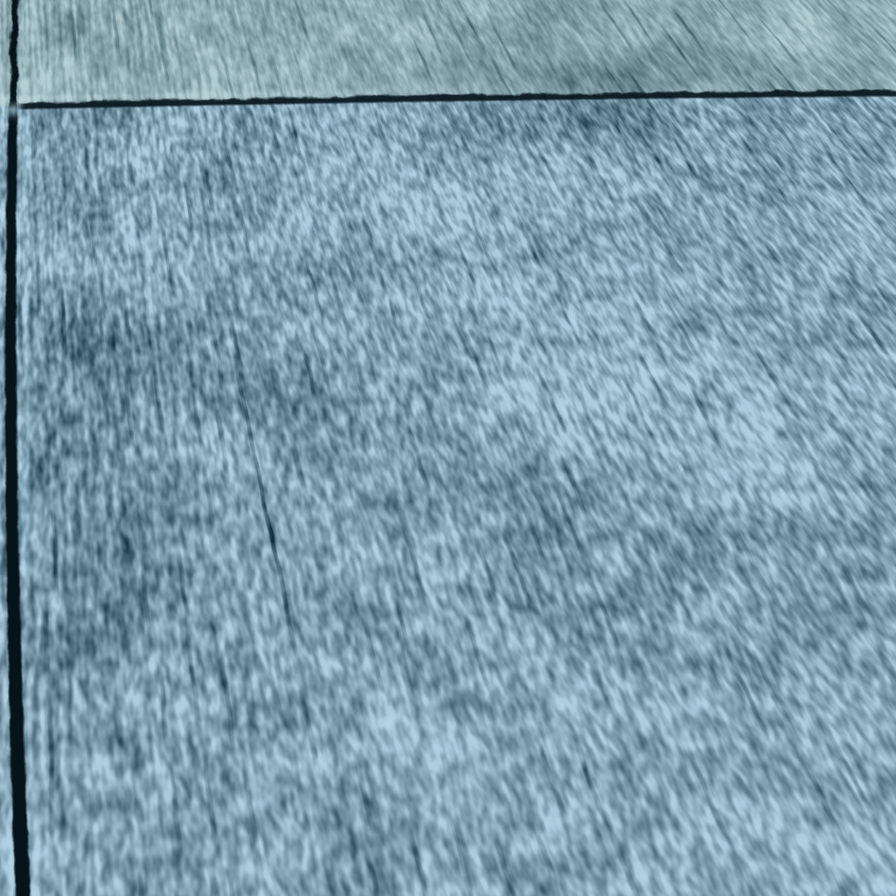
Give the GLSL for this texture, as a WebGL 1 fragment shader.

```glsl
precision highp float;
// Brushed concrete slabs in cool blue light, split by two dark joints.
// Grain is gradient noise in a fan of brush lines that converge above the
// canvas; broad stains, thin scratches and rough joints are laid over it.
uniform vec2 u_resolution;

const vec3 SHADE = vec3(0.25, 0.38, 0.44);
const vec3 LIGHT = vec3(0.67, 0.80, 0.87);
const vec3 GLINT = vec3(0.80, 0.91, 0.95);
const vec3 JOINT = vec3(0.025, 0.075, 0.105);
const vec3 FAR_TINT = vec3(1.03, 1.0, 0.94);
const float FAN_HEIGHT = 2.0;               // where the brush lines converge
const vec2 FLECK_SCALE = vec2(175.0, 82.0);
const vec2 STREAK_SCALE = vec2(210.0, 20.0);
const vec2 SCRATCH_SCALE = vec2(44.0, 15.0);
const float FLECK_GAIN = 0.68;
const float STREAK_GAIN = 0.38;
const float STAIN_GAIN = 0.30;
const float BASE_TONE = 0.62;

float hash(vec2 p) {
    vec3 q = fract(p.xyx * vec3(0.1031, 0.1030, 0.0973));
    q += dot(q, q.yzx + 33.33);
    return fract((q.x + q.y) * q.z);
}

float gradientAt(vec2 cell, vec2 offset) {
    float angle = 6.28318 * hash(cell);
    return dot(vec2(cos(angle), sin(angle)), offset);
}

float noise(vec2 p) {
    vec2 i = floor(p), f = fract(p);
    vec2 w = f * f * f * (f * (f * 6.0 - 15.0) + 10.0);
    vec2 e = vec2(1.0, 0.0);
    return mix(mix(gradientAt(i, f), gradientAt(i + e.xy, f - e.xy), w.x),
               mix(gradientAt(i + e.yx, f - e.yx), gradientAt(i + e.xx, f - e.xx), w.x), w.y);
}

float fbm(vec2 p) {
    float sum = 0.0, gain = 1.0;
    for (int k = 0; k < 4; k++) {
        sum += gain * noise(p);
        p = p * 2.03 + 17.3;
        gain *= 0.55;
    }
    return sum;
}

float blob(vec2 p, vec2 center, vec2 radius) {
    vec2 d = (p - center) / radius;
    return exp(-dot(d, d));
}

// Broad light and dark areas of the near slab
float nearStains(vec2 p) {
    float dark = blob(p, vec2(0.15, 0.61), vec2(0.10, 0.05))
               + blob(p, vec2(0.32, 0.56), vec2(0.07, 0.07))
               + blob(p, vec2(0.10, 0.45), vec2(0.10, 0.12)) * 0.8
               + blob(p, vec2(0.09, 0.30), vec2(0.09, 0.07)) * 0.7
               + blob(p, vec2(0.50, 0.45), vec2(0.11, 0.08)) * 0.6
               + blob(p, vec2(0.76, 0.38), vec2(0.20, 0.08)) * 0.5
               + blob(p, vec2(0.64, 0.87), vec2(0.18, 0.028)) * 1.3
               + blob(p, vec2(0.43, 0.05), vec2(0.08, 0.06)) * 0.7;
    float light = blob(p, vec2(0.62, 0.62), vec2(0.12, 0.10))
                + blob(p, vec2(0.40, 0.77), vec2(0.16, 0.06)) * 0.8
                + blob(p, vec2(0.22, 0.50), vec2(0.05, 0.04))
                + blob(p, vec2(0.82, 0.50), vec2(0.16, 0.08)) * 0.7
                + blob(p, vec2(0.42, 0.15), vec2(0.12, 0.04)) * 0.8
                + blob(p, vec2(0.80, 0.09), vec2(0.15, 0.07)) * 0.7;
    return 0.19 * light - 0.22 * dark;
}

float farStains(vec2 p) {
    return 0.17 * blob(p, vec2(0.25, 0.95), vec2(0.16, 0.05))
         + 0.10 * blob(p, vec2(0.90, 0.98), vec2(0.18, 0.03))
         - 0.16 * blob(p, vec2(0.09, 0.95), vec2(0.05, 0.03))
         - 0.27 * blob(p, vec2(0.67, 0.92), vec2(0.15, 0.028));
}

// Short grooves scattered over cells of the brush fan
float scratches(vec2 fan) {
    vec2 q = fan * SCRATCH_SCALE;
    q.y += 7.0 * hash(vec2(floor(q.x), 3.0));
    vec2 cell = floor(q), f = fract(q);
    float center = 0.25 + 0.5 * hash(cell + 9.1) + 0.06 * noise(q * 3.0);
    float line = 1.0 - smoothstep(0.03, 0.11, abs(f.x - center));
    float ends = smoothstep(0.0, 0.3, f.y) * smoothstep(1.0, 0.7, f.y);
    return line * ends * step(0.62, hash(cell));
}

void main() {
    vec2 p = gl_FragCoord.xy / u_resolution;
    float soft = max(0.0018, 1.0 / u_resolution.y);
    float depth = FAN_HEIGHT - p.y;
    vec2 fan = vec2(p.x / depth, -log(depth));
    fan.x += 0.0012 * noise(p * 24.0);

    // Joint centre lines and the slab on which the pixel lies
    float rough = fbm(p * 42.0);
    float across = p.y - (0.881 + 0.022 * p.x - 0.007 * p.x * p.x) - 0.0016 * rough;
    float bend = 0.62 - p.y;
    float farSlab = smoothstep(-soft, soft, across);
    float down = p.x - (0.012 + 0.036 * bend * bend) - 0.0015 * rough * (1.0 + farSlab);

    // Grain: flecks everywhere, long streaks toward the left and far slab
    float leftness = 1.0 - smoothstep(0.04, 0.45, p.x);
    float fleck = noise(fan * FLECK_SCALE) + 0.5 * noise(fan * FLECK_SCALE * 1.9 + 31.0);
    float streak = noise(fan * STREAK_SCALE + 5.0);
    float tone = BASE_TONE + FLECK_GAIN * fleck * mix(1.0, 0.48, farSlab);
    tone += STREAK_GAIN * streak * (0.55 + 0.8 * leftness);
    tone += STAIN_GAIN * fbm(p * vec2(9.0, 12.0)) + 0.22 * noise(fan * vec2(60.0, 40.0));
    tone += mix(nearStains(p) - 0.07 * leftness, farStains(p) + 0.04, farSlab);
    tone -= 0.30 * scratches(fan);

    // One long hairline crack
    float crack = abs(fan.x - 0.189 + 0.012 * (p.y - 0.45) - 0.002 * noise(p * 18.0));
    float crackSpan = smoothstep(0.26, 0.31, p.y) * smoothstep(0.62, 0.58, p.y);
    tone -= 0.42 * crackSpan * (1.0 - smoothstep(0.0007, 0.0022, crack));

    // Worn pale rims beside the joints
    tone += 0.22 * exp(-pow((across - 0.008) / 0.004, 2.0)) * (1.0 - smoothstep(0.08, 0.6, p.x));
    tone += 0.20 * exp(-pow((abs(down) - 0.014) / 0.005, 2.0));

    vec3 color = mix(SHADE, LIGHT, clamp(tone, -0.45, 1.0));
    color = mix(color, GLINT, clamp((tone - 1.0) * 0.9, 0.0, 1.0));
    color *= mix(vec3(1.0), FAR_TINT, farSlab);

    // Dark joints, broken by a pale chip where they meet
    float downWidth = mix(0.0085, 0.0045, p.y) - 0.001 * farSlab;
    float downMask = 1.0 - smoothstep(downWidth - soft, downWidth + soft, abs(down));
    downMask *= 1.0 - 0.75 * blob(p, vec2(0.015, 0.877), vec2(0.02, 0.007));
    float acrossWidth = 0.0034 + 0.0012 * rough;
    float acrossMask = 1.0 - smoothstep(acrossWidth - soft, acrossWidth + soft, abs(across));
    acrossMask *= smoothstep(0.015, 0.03, p.x) * 0.92;
    color = mix(color, JOINT, max(downMask, acrossMask));
    gl_FragColor = vec4(color, 1.0);
}
```
